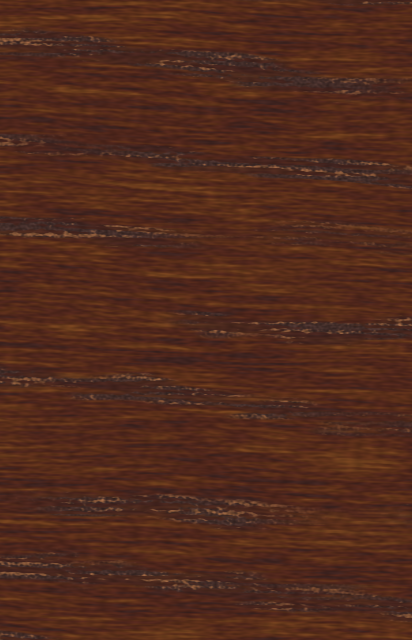
Reproduce this texture procedurally as a WebGL 2 fragment shader.

```glsl
#version 300 es
precision highp float;
// Dark stained oak: fine horizontal grain crossed by sloping bands of open pores.

uniform vec2 u_resolution;
out vec4 fragColor;

// Colours
const vec3 SHADOW   = vec3(0.240, 0.135, 0.122);
const vec3 RED_WOOD = vec3(0.305, 0.145, 0.105);
const vec3 AMBER    = vec3(0.355, 0.182, 0.098);
const vec3 GOLD     = vec3(0.430, 0.245, 0.112);
const vec3 CHARCOAL = vec3(0.255, 0.180, 0.168);
const vec3 TAN      = vec3(0.530, 0.350, 0.225);

// Grain and bands, in canvas heights
const float GRAIN_SLOPE  = 0.035;
const float GRAIN_WARP   = 0.014;
const float BAND_SPACING = 0.140;
const float BAND_JITTER  = 0.050;
const float BAND_RAGGED  = 0.026;
const vec2  BAND_WIDTH   = vec2(0.014, 0.029);  // narrowest, widest half width
const vec2  BAND_SLOPE   = vec2(0.030, 0.150);  // flattest, steepest
const float BAND_DARK    = 0.62;
const float PORE_OPACITY = 0.85;
const float PORE_SPECKLE = 0.42;
const float FIBRE_DEPTH  = 0.24;

uint scramble(uint n) {
    n = (n ^ (n >> 16)) * 0x7feb352du;
    n = (n ^ (n >> 15)) * 0x846ca68bu;
    return n ^ (n >> 16);
}

float hash(ivec2 cell) {
    uint n = scramble(uint(cell.x) + scramble(uint(cell.y)));
    return float(n >> 8) / 16777216.0;
}

float cornerSlope(ivec2 cell, vec2 offset) {
    float angle = 6.28319 * hash(cell);
    return dot(vec2(cos(angle), sin(angle)), offset);
}

float gradientNoise(vec2 p) {
    ivec2 cell = ivec2(floor(p));
    vec2 f = fract(p);
    vec2 w = f * f * f * (f * (f * 6.0 - 15.0) + 10.0);
    float low = mix(cornerSlope(cell, f),
                    cornerSlope(cell + ivec2(1, 0), f - vec2(1, 0)), w.x);
    float high = mix(cornerSlope(cell + ivec2(0, 1), f - vec2(0, 1)),
                     cornerSlope(cell + ivec2(1, 1), f - vec2(1, 1)), w.x);
    return mix(low, high, w.y);
}

// Plain wood: layered streaks sorted from shadow to gold
vec3 plainGrain(vec2 g) {
    float streak = 0.60 * gradientNoise(g * vec2(1.5, 12.0))
                 + 0.70 * gradientNoise(g * vec2(4.0, 75.0) + 17.3)
                 + 0.95 * gradientNoise(g * vec2(7.0, 150.0) + 41.7)
                 + 0.75 * gradientNoise(g * vec2(22.0, 215.0) + 73.1);
    vec3 wood = mix(RED_WOOD, AMBER, smoothstep(-0.22, 0.24, streak));
    wood = mix(wood, GOLD, smoothstep(0.28, 0.80, streak));
    return mix(wood, SHADOW, smoothstep(0.28, 0.75, -streak));
}

// Coverage of the sloping pore bands, each fading in and out along its length
float poreBands(vec2 p, float ragged) {
    float coverage = 0.0;
    int nearest = int(floor(p.y / BAND_SPACING));
    for (int k = -2; k <= 2; k++) {
        int row = nearest + k;
        float id = float(row);
        float slope = mix(BAND_SLOPE.x, BAND_SLOPE.y, hash(ivec2(row, 101)));
        float halfWidth = mix(BAND_WIDTH.x, BAND_WIDTH.y, hash(ivec2(row, 202)));
        float center = (id + 0.5) * BAND_SPACING
                     + BAND_JITTER * (hash(ivec2(row, 303)) - 0.5)
                     - slope * (p.x - 0.32)
                     + 0.012 * gradientNoise(vec2(p.x * 3.0, id * 7.31));
        float presence = smoothstep(-0.28, 0.08,
                                    gradientNoise(vec2(p.x * 2.2 + 5.0, id * 3.37 + 0.4)));
        float dist = abs(p.y - center) + BAND_RAGGED * ragged;
        float band = 1.0 - smoothstep(0.55 * halfWidth, 1.2 * halfWidth, dist);
        coverage = max(coverage, band * presence);
    }
    return coverage;
}

void main() {
    vec2 p = gl_FragCoord.xy / u_resolution.y;

    // Coordinates that follow the grain
    vec2 g = p;
    g.y += GRAIN_SLOPE * p.x + GRAIN_WARP * gradientNoise(p * vec2(2.2, 4.0) + 9.2);

    vec3 color = plainGrain(g);

    // Darkened wood inside the bands
    float ragged = gradientNoise(g * vec2(7.0, 70.0) + 23.9);
    float band = poreBands(p, ragged);
    color = mix(color, SHADOW, BAND_DARK * band);

    // Strands of pores, broken into charcoal and tan dashes
    float strand = gradientNoise(g * vec2(6.0, 130.0) + 57.3);
    float dash = gradientNoise(g * vec2(75.0, 215.0) + 88.6);
    float filling = gradientNoise(g * vec2(5.0, 95.0) + 31.4);
    float speckle = gradientNoise(g * vec2(170.0, 235.0) + 64.2);
    float pores = band * smoothstep(-0.10, 0.14, strand + 0.35 * dash);
    float pale = smoothstep(0.02, 0.48, 0.6 * dash + 0.3 * speckle + filling);
    vec3 pore = mix(CHARCOAL, TAN, pale) * (1.0 + PORE_SPECKLE * speckle);
    color = mix(color, pore, PORE_OPACITY * pores);

    // Short fibres over everything
    color *= 1.0 + FIBRE_DEPTH * gradientNoise(g * vec2(60.0, 240.0) + 12.8);

    fragColor = vec4(color, 1.0);
}
```
